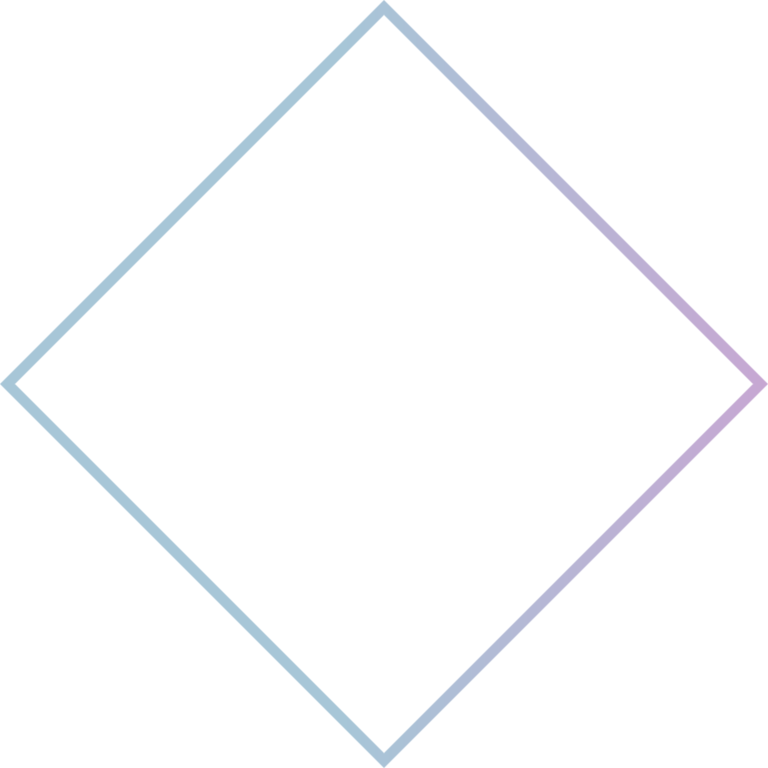
A WebGL 2 fragment shader for this background:

```glsl
#version 300 es
precision highp float;
// A thin diamond outline on white, shading from pale teal to lilac.

#define OUTER_RADIUS 0.5
#define INNER_RADIUS 0.4805
#define EDGE_SOFTNESS 0.0014
#define FADE_START 0.45
#define FADE_END 1.0
#define TEAL vec3(0.655, 0.775, 0.843)
#define LILAC vec3(0.780, 0.655, 0.825)
#define PAPER vec3(1.0)

uniform vec2 u_resolution;
out vec4 outColor;

// Signed distance to a diamond centred on the origin
float diamond(vec2 p, float radius) {
    return (abs(p.x) + abs(p.y) - radius) * inversesqrt(2.0);
}

// Smooth coverage: 1 inside the shape, 0 outside
float coverage(float dist, float softness) {
    return 1.0 - smoothstep(-softness, softness, dist);
}

void main() {
    float side = min(u_resolution.x, u_resolution.y);
    vec2 p = (gl_FragCoord.xy - 0.5 * u_resolution) / side;
    float softness = max(EDGE_SOFTNESS, 0.7 / side);

    // Outline between the outer and inner diamonds
    float outer = coverage(diamond(p, OUTER_RADIUS), softness);
    float inner = coverage(diamond(p, INNER_RADIUS), softness);
    float outline = outer - inner;

    // Horizontal colour fade along the outline
    float fade = clamp((p.x + 0.5 - FADE_START) / (FADE_END - FADE_START), 0.0, 1.0);
    vec3 stroke = mix(TEAL, LILAC, fade);

    outColor = vec4(mix(PAPER, stroke, outline), 1.0);
}
```
